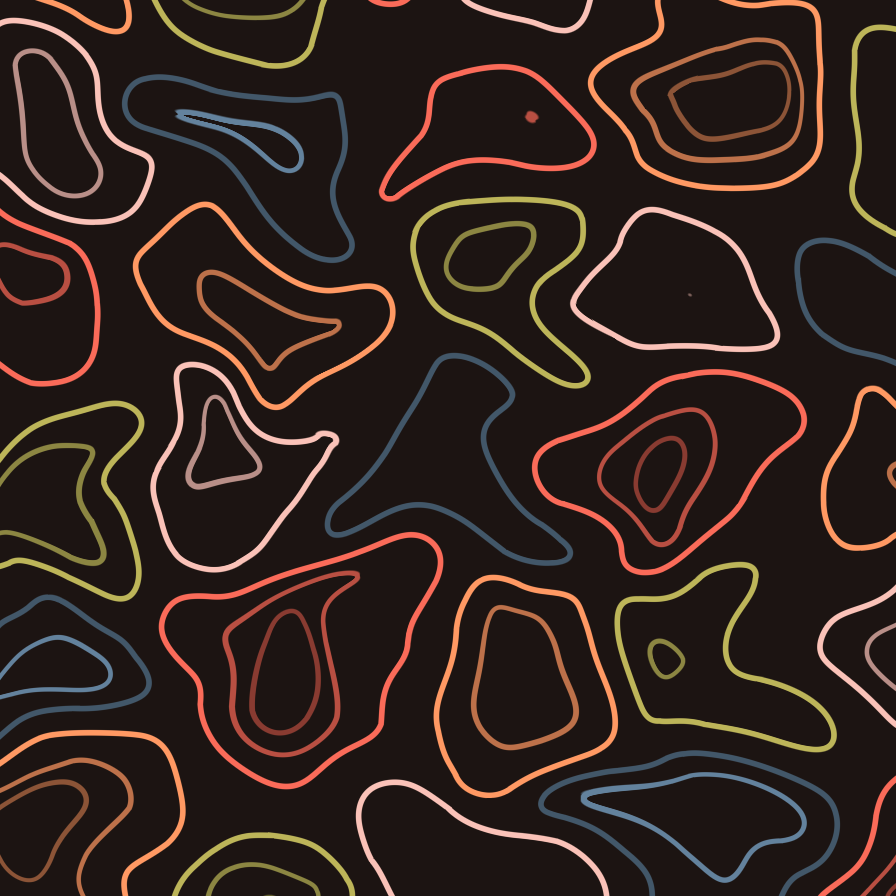
Give the GLSL for this pattern, as a Shadertoy shader.

```glsl
// Draws scattered wobbly blobs with nested contour lines on a dark ground.

const vec2 GRID = vec2(4.0, 4.7); // blobs across and up the canvas
const float JITTER = 0.45;        // scatter of blob centres, in cells
const float GROW = 0.17;          // fattening of every blob
const float HALF_GAP = 0.065;     // half the space kept between blobs
const float BLEND = 12.0;         // sharpness of the soft unions
const float WARP = 0.30;          // wobble of the outlines
const float OUTER_WIDTH = 0.0063;
const float INNER_WIDTH = 0.0058;
const float INNER_DEPTH = 0.115;  // step from outer to middle contour
const float CORE_DEPTH = 0.095;   // step from middle to innermost contour
const float MIN_SLOPE = 0.4;      // lower limit for the level slope

const vec3 GROUND = vec3(0.11, 0.08, 0.07);
const vec3 CORAL  = vec3(0.98, 0.42, 0.35);
const vec3 ORANGE = vec3(1.00, 0.60, 0.39);
const vec3 OLIVE  = vec3(0.74, 0.71, 0.35);
const vec3 SLATE  = vec3(0.26, 0.34, 0.41);
const vec3 PINK   = vec3(0.98, 0.76, 0.72);

float hash(vec2 p) {
    return fract(sin(dot(p, vec2(127.1, 311.7))) * 43758.5453);
}

vec2 hash2(vec2 p) {
    return vec2(hash(p), hash(p + 47.3));
}

float noise(vec2 p) {
    vec2 i = floor(p), f = fract(p);
    f = f * f * f * (f * (f * 6.0 - 15.0) + 10.0);
    return mix(mix(hash(i), hash(i + vec2(1, 0)), f.x),
               mix(hash(i + vec2(0, 1)), hash(i + vec2(1, 1)), f.x), f.y);
}

float softMax(float a, float b, float k) {
    float h = max(k - abs(a - b), 0.0) / k;
    return max(a, b) + h * h * k * 0.25;
}

// Three tapered arms joined softly at the blob centre
float blob(vec2 p, vec2 id) {
    float turn = 6.2832 * hash(id + 5.7);
    float sum = 0.0;
    for (int i = 0; i < 3; i++) {
        vec2 seed = id + 13.1 * float(i + 1);
        vec2 r = hash2(seed);
        float angle = turn + 2.094 * float(i) + 1.1 * (hash(seed + 3.3) - 0.5);
        vec2 arm = vec2(cos(angle), sin(angle)) * mix(0.22, 0.60, r.x);
        float t = clamp(dot(p, arm) / dot(arm, arm), 0.0, 1.0);
        vec2 q = p - arm * t;
        float radius = mix(0.22, mix(0.17, 0.32, r.y), t);
        sum += exp(-BLEND * (sqrt(dot(q, q) + 0.006) - radius));
    }
    return -log(sum) / BLEND;
}

// Signed levels of the outer, middle and innermost contours
vec3 contours(vec2 uv, out vec2 blobId) {
    vec2 p = uv * GRID + 20.35;
    p += WARP * (vec2(noise(p * 1.7), noise(p * 1.7 + 31.0)) - 0.5);
    vec2 cell = floor(p);
    float nearest = 9.0, others = 0.0;
    blobId = cell;
    for (int y = -2; y <= 2; y++)
    for (int x = -2; x <= 2; x++) {
        vec2 id = cell + vec2(x, y);
        vec2 centre = id + 0.5 + JITTER * (hash2(id) - 0.5);
        float d = blob(p - centre, id);
        others += exp(-BLEND * max(d, nearest));
        if (d < nearest) {
            nearest = d;
            blobId = id;
        }
    }
    // Keep a clear lane between neighbouring blobs
    float second = -log(others) / BLEND;
    float outer = softMax(nearest - GROW, HALF_GAP - 0.5 * (second - nearest), 0.14);
    float inner = outer + INNER_DEPTH + 0.09 * (noise(p * 2.3 + 9.0) - 0.5);
    float core = inner + CORE_DEPTH + 0.11 * (noise(p * 2.6 + 71.0) - 0.5);
    return vec3(outer, inner, core);
}

vec3 blobColour(vec2 id) {
    float k = mod(2.0 * id.x + id.y, 5.0);
    return k < 0.5 ? ORANGE : k < 1.5 ? SLATE : k < 2.5 ? OLIVE : k < 3.5 ? CORAL : PINK;
}

float stroke(float dist, float width) {
    float soft = 0.7 / iResolution.y;
    return 1.0 - smoothstep(0.5 * width - soft, 0.5 * width + soft, dist);
}

void mainImage(out vec4 fragColor, in vec2 fragCoord) {
    vec2 uv = fragCoord / iResolution.y;
    vec2 id, unused;
    vec3 level = contours(uv, id);

    // Divide by the slope so that strokes keep an even width
    float e = 0.0005;
    vec3 gx = (contours(uv + vec2(e, 0), unused) - level) / e;
    vec3 gy = (contours(uv + vec2(0, e), unused) - level) / e;
    vec3 dist = abs(level) / max(sqrt(gx * gx + gy * gy), vec3(MIN_SLOPE));

    // Slate lightens inwards, the other hues darken
    vec3 tint = blobColour(id);
    bool lightens = tint == SLATE;
    vec3 innerTint = tint * (lightens ? 1.50 : 0.74);
    vec3 coreTint = tint * (lightens ? 2.00 : 0.55);
    float width = INNER_WIDTH * mix(0.75, 1.25, noise(uv * 9.0));

    vec3 colour = GROUND;
    colour = mix(colour, coreTint, stroke(dist.z, width));
    colour = mix(colour, innerTint, stroke(dist.y, width));
    colour = mix(colour, tint, stroke(dist.x, OUTER_WIDTH));
    fragColor = vec4(colour, 1.0);
}
```
